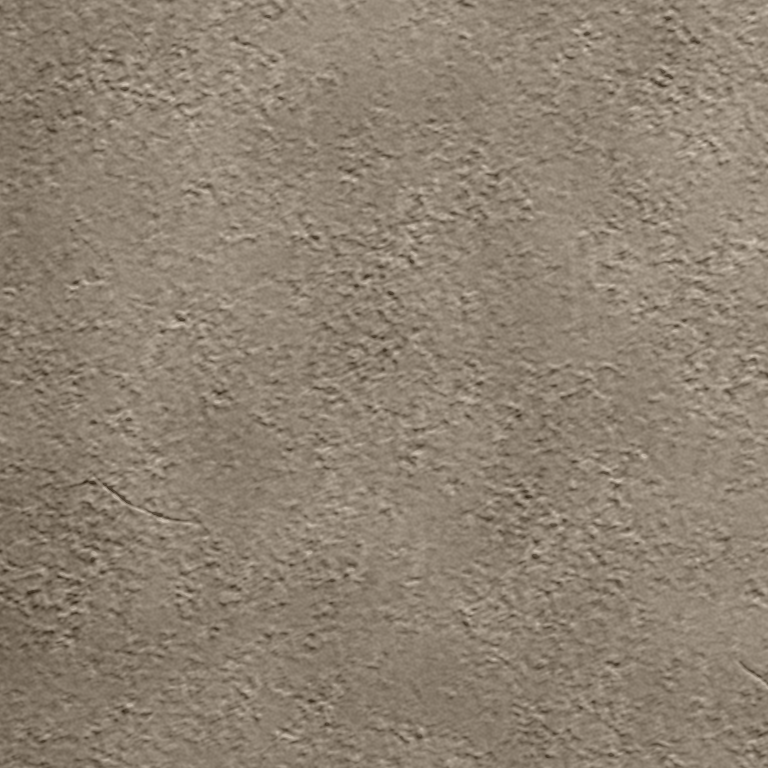
This texture is drawn by a Shadertoy shader. Its source:

```glsl
// Rough taupe plaster wall with short crisp pits and a few shallow cracks, lit from above.

const vec3 PLASTER = vec3(0.573, 0.524, 0.463);
const vec2 LIGHT_STEP = vec2(0.0006, 0.0018);
const float RELIEF_CONTRAST = 0.15;
const float PIT_CONTRAST = 0.105;
const float GRAIN_CONTRAST = 0.05;
const int HAIRLINES = 9;

// Integer hash: two values in 0..1 per lattice cell
vec2 hash2(vec2 cell) {
    uvec2 q = uvec2(ivec2(cell)) * uvec2(1597334673u, 3812015801u);
    uint n = (q.x ^ q.y) * 2654435769u;
    n = (n ^ (n >> 15)) * 2246822519u;
    n ^= n >> 13;
    return vec2(n & 65535u, n >> 16) / 65535.0;
}

float cornerSlope(vec2 cell, vec2 offset) {
    float angle = 6.28318 * hash2(cell).x;
    return dot(vec2(cos(angle), sin(angle)), offset);
}

// Gradient noise, roughly -0.7..0.7
float noise(vec2 p) {
    vec2 i = floor(p), f = p - i;
    vec2 u = f * f * f * (f * (f * 6.0 - 15.0) + 10.0);
    vec2 e = vec2(1.0, 0.0);
    float low = mix(cornerSlope(i, f), cornerSlope(i + e.xy, f - e.xy), u.x);
    float high = mix(cornerSlope(i + e.yx, f - e.yx), cornerSlope(i + e.xx, f - e.xx), u.x);
    return mix(low, high, u.y);
}

vec2 rotate(vec2 p, float angle) {
    float c = cos(angle), s = sin(angle);
    return vec2(c * p.x - s * p.y, s * p.x + c * p.y);
}

// Bent groove around a centre, tapering to both ends
float groove(vec2 p, vec2 centre, float angle, float halfLength, float bend, float width) {
    vec2 q = rotate(p - centre, -angle);
    float t = q.x / halfLength;
    float d = (q.y - bend * (t * t - 0.5)) / width;
    return exp(-d * d) * (1.0 - smoothstep(0.5, 1.0, abs(t)));
}

// Two strong cracks and scattered faint hairlines
float cracks(vec2 p) {
    vec2 w = p + 0.004 * vec2(noise(p * 30.0), noise(p * 30.0 + 57.0));
    float depth = 1.0 * groove(w, vec2(0.19, 0.345), -0.42, 0.090, 0.022, 0.0026);
    depth += 0.9 * groove(w, vec2(0.985, 0.120), -0.65, 0.045, 0.004, 0.0025);
    for (int i = 0; i < HAIRLINES; i++) {
        vec2 id = vec2(float(i), 11.0);
        vec2 shape = hash2(id + vec2(0.0, 7.0));
        float angle = mix(-0.9, 0.9, shape.x);
        float halfLength = mix(0.03, 0.08, shape.y);
        depth += 0.35 * groove(w, hash2(id), angle, halfLength, 0.012 * (shape.x - 0.3), 0.0025);
    }
    return depth;
}

// Short lumps, wider than tall, leaning both ways
float bumps(vec2 p) {
    vec2 w = p + 0.003 * vec2(noise(p * 34.0 + 13.0), noise(p * 34.0 + 71.0));
    float coarse = noise(rotate(w, 0.3) * vec2(58.0, 92.0));
    float fine = noise(rotate(w, -0.35) * vec2(112.0, 160.0) + 31.0);
    return coarse + 0.7 * fine;
}

// Broad smooth and rough areas, broken into short runs of lumps
float patchRoughness(vec2 p) {
    float patches = noise(p * 5.0 + 19.0) + 0.8 * noise(p * 13.0 + 43.0);
    float runs = noise(p * vec2(27.0, 34.0) + 87.0);
    return clamp(1.0 + 0.7 * patches + 1.1 * runs, 0.4, 1.8);
}

// Broad stains and the dimmer left and lower sides
float broadTone(vec2 p) {
    float stains = 0.055 * noise(p * 2.6 + 5.0) + 0.055 * noise(p * 8.0 + 23.0);
    float leftShade = 0.055 * (1.0 - smoothstep(0.0, 0.25, p.x));
    float lowShade = 0.035 * (1.0 - smoothstep(0.0, 0.8, p.y));
    return stains - leftShade - lowShade + 0.014 * p.x;
}

void mainImage(out vec4 fragColor, in vec2 fragCoord) {
    vec2 p = fragCoord / iResolution.xy;

    // Slopes facing the light brighten; steep undersides become crisp dark marks
    float roughness = patchRoughness(p);
    float lower = bumps(p - LIGHT_STEP), upper = bumps(p + LIGHT_STEP);
    float crackSlope = cracks(p + LIGHT_STEP) - cracks(p - LIGHT_STEP);
    float slope = clamp(roughness * (lower - upper) + crackSlope, -1.0, 1.0);
    float relief = RELIEF_CONTRAST * slope * (0.65 + 0.7 * abs(slope) - 0.2 * slope);

    // Hollows hold dirt, and fine sand roughens every surface
    float pits = PIT_CONTRAST * roughness * 0.5 * (lower + upper);
    float grain = GRAIN_CONTRAST * noise(rotate(p, 0.6) * vec2(205.0, 230.0));

    vec3 color = PLASTER + broadTone(p) + relief + pits + grain;
    fragColor = vec4(clamp(color, 0.0, 1.0), 1.0);
}
```
